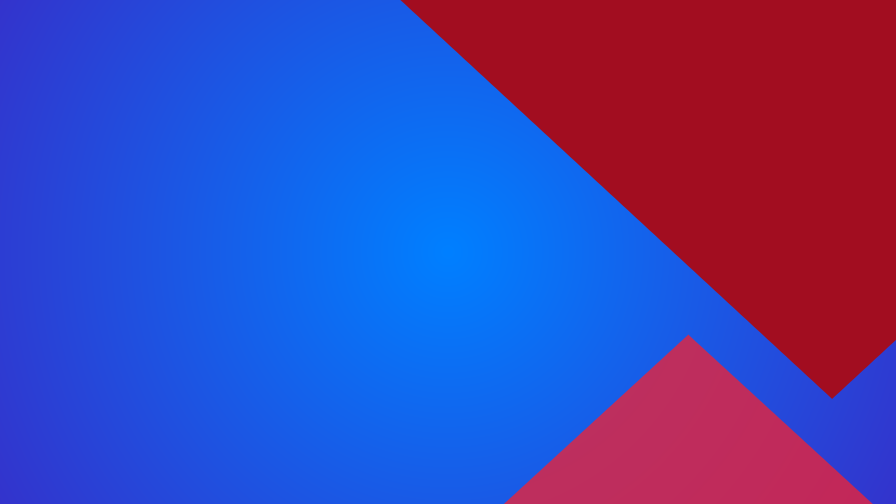
Give the GLSL for this background, as a WebGL 2 fragment shader.

```glsl
#version 300 es
precision highp float;
// Two angular wedges over a round blue-to-indigo glow.
// Each wedge is the signed distance to a right-and-left symmetric corner;
// the lower one is translucent, so the glow tints it.

uniform vec2 u_resolution;
out vec4 fragColor;

// Colours
const vec3 GLOW_CORE = vec3(0.0, 0.5, 1.0);
const vec3 GLOW_RIM  = vec3(0.2, 0.2, 0.8);
const vec3 DEEP_RED  = vec3(0.635, 0.05, 0.125);
const vec3 ROSE      = vec3(0.905, 0.137, 0.232);
const float ROSE_OPACITY = 0.8;

// Layout: x as a share of the width, y as a share of the height
const vec2 RED_TIP  = vec2(0.9287, 0.2085);
const vec2 ROSE_TIP = vec2(0.7682, 0.3360);
const float RED_SLOPE  = 0.924;
const float ROSE_SLOPE = 0.918;

// Signed distance to the sides of a wedge that opens upward from the origin
float wedgeDistance(vec2 p, float slope) {
    return (slope * abs(p.x) - p.y) / length(vec2(slope, 1.0));
}

// Antialiased coverage, one pixel wide
float coverage(float dist, float pixel) {
    return clamp(0.5 - dist / pixel, 0.0, 1.0);
}

void main() {
    // Canvas height is one unit
    float pixel = 1.0 / u_resolution.y;
    vec2 p = gl_FragCoord.xy * pixel;
    vec2 canvas = vec2(u_resolution.x * pixel, 1.0);

    // Circular glow that reaches the corners
    float t = length(p - 0.5 * canvas) / length(0.5 * canvas);
    vec3 color = mix(GLOW_CORE, GLOW_RIM, min(t, 1.0));

    // Translucent peak rising from the lower edge
    vec2 peak = p - ROSE_TIP * canvas;
    float rose = coverage(wedgeDistance(vec2(peak.x, -peak.y), ROSE_SLOPE), pixel);
    color = mix(color, ROSE, rose * ROSE_OPACITY);

    // Solid wedge hanging from the upper right
    float red = coverage(wedgeDistance(p - RED_TIP * canvas, RED_SLOPE), pixel);
    color = mix(color, DEEP_RED, red);

    fragColor = vec4(color, 1.0);
}
```
